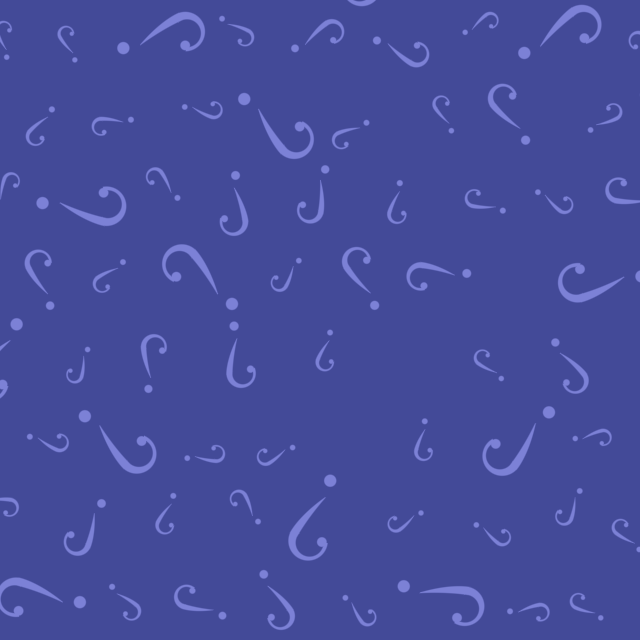
Reproduce this pattern procedurally as a Shadertoy shader.

```glsl
// Scattered, randomly turned question marks in three sizes on a flat indigo ground.

const vec3  GROUND_COLOR = vec3(0.262, 0.290, 0.598);
const vec3  MARK_COLOR   = vec3(0.485, 0.505, 0.840);
const float CELLS        = 8.0;     // grid cells per canvas height
const float LARGE_SIZE   = 0.140;   // mark lengths in canvas units
const float MEDIUM_SIZE  = 0.097;
const float SMALL_SIZE   = 0.064;
const float LARGE_SHIFT  = 0.04;    // random offsets in cells
const float MEDIUM_SHIFT = 0.10;
const float SMALL_SHIFT  = 0.19;
const float SIZE_CHANCE  = 0.64;    // chance that a slot takes its bigger size
const float EMPTY_CHANCE = 0.05;
const float EDGE_SOFT    = 0.0014;
const float TAU          = 6.28318531;

vec3 hash3(vec2 p) {
    vec3 q = fract(p.xyx * vec3(0.1031, 0.1030, 0.0973));
    q += dot(q, q.yxz + 33.33);
    return fract((q.xxy + q.yzz) * q.zyx);
}

float circle(vec2 p, vec2 center, float radius) {
    return length(p - center) - radius;
}

// Upright mark of unit length, centred on the origin.
float questionMark(vec2 p) {
    // Tapered stem that bends towards its tip
    float t = clamp((0.275 - p.y) / 0.515, 0.0, 1.0);
    float stemCenter = 0.165 - 0.1 * pow(t, 1.7);
    float stemWidth = 0.004 + 0.042 * (1.0 - pow(t, 1.6));
    float stem = max(abs(p.x - stemCenter) - stemWidth, abs(p.y - 0.03) - 0.27);

    // Crescent hook: a disc with an off-centre disc removed
    float hook = max(circle(p, vec2(-0.01, 0.275), 0.22),
                     -circle(p, vec2(-0.035, 0.285), 0.155));
    hook = max(hook, (p.x < 0.0 ? 0.19 : 0.25) - p.y);

    // Ball at the end of the hook, and the dot
    float ball = circle(p, vec2(-0.15, 0.21), 0.054);
    float dot_ = circle(p, vec2(0.11, -0.43), 0.068);
    return min(min(stem, hook), min(ball, dot_));
}

// Distance in canvas units to the mark owned by one cell.
float cellMark(vec2 gridPos, vec2 cell) {
    vec3 shape = hash3(cell + 17.0);
    vec3 place = hash3(cell + 71.0);
    if (place.z < EMPTY_CHANCE) return 1.0;

    // Slots keep the bigger marks apart
    float slot = mod(cell.x + 2.0 * cell.y, 5.0);
    float size = SMALL_SIZE * mix(0.93, 1.08, shape.z);
    float shift = SMALL_SHIFT;
    if (shape.x < SIZE_CHANCE) {
        if (slot < 0.5) {
            size = LARGE_SIZE;
            shift = LARGE_SHIFT;
        } else if (slot > 1.5 && slot < 3.5) {
            size = MEDIUM_SIZE * mix(0.88, 1.08, shape.z);
            shift = MEDIUM_SHIFT;
        }
    }

    // Odd rows are staggered by half a cell
    vec2 center = cell + 0.5 + shift * (2.0 * place.xy - 1.0);
    center.x += 0.5 * mod(cell.y, 2.0);

    // Random turn and mirroring
    float angle = TAU * shape.y;
    float c = cos(angle), s = sin(angle);
    vec2 p = mat2(c, s, -s, c) * (gridPos - center) / (CELLS * size);
    if (fract(place.z * 37.0) < 0.5) p.x = -p.x;
    return questionMark(p) * size;
}

void mainImage(out vec4 fragColor, in vec2 fragCoord) {
    vec2 gridPos = CELLS * fragCoord / iResolution.y;
    vec2 home = floor(gridPos);

    // Nearest mark among the neighbouring cells
    float dist = 1.0;
    for (int y = -1; y <= 1; y++)
        for (int x = -1; x <= 1; x++)
            dist = min(dist, cellMark(gridPos, home + vec2(x, y)));

    float soft = max(EDGE_SOFT, 0.7 / iResolution.y);
    float cover = 1.0 - smoothstep(-soft, soft, dist);
    fragColor = vec4(mix(GROUND_COLOR, MARK_COLOR, cover), 1.0);
}
```
